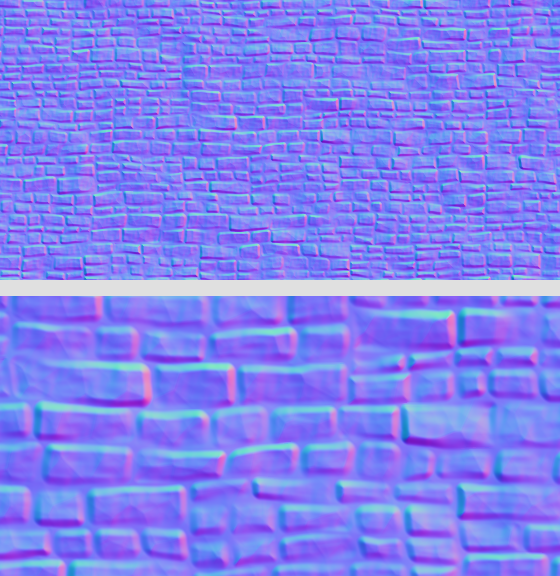
Top: the whole. Bottom: its middle third, enlarged.
Write a Shadertoy shader that draws this texture map.

```glsl
// Tangent-space normal map of a rubble stone wall, tiling once per canvas.
// Uneven bands are cut into panels, and panels are cut again and again into stones;
// each stone is a worn rounded box, and normals come from height differences.

const float PI = 3.14159265;
const float BANDS = 9.0;
const float WALL_WIDTH = 2.0;    // canvas heights per horizontal period
const float JOINT = 0.0018;      // half the mortar width
const float BEVEL = 0.009;
const float RELIEF = 0.0036;
const float SAMPLE_STEP = 0.002;
const float BLUE_GAIN = 0.975;

float hash(vec2 p) {
    return fract(sin(dot(p, vec2(127.1, 311.7))) * 43758.55);
}

vec2 hash2(vec2 p) {
    return vec2(hash(p), hash(p + 37.3));
}

float jitteredEdge(float i, float count, float seed) {
    return i + 0.6 * (hash(vec2(mod(i, count), seed)) - 0.5);
}

// Start, end and wrapped index of the uneven interval that holds t.
vec3 unevenCell(float t, float count, float seed) {
    float i = floor(t);
    if (t < jitteredEdge(i, count, seed)) i -= 1.0;
    else if (t >= jitteredEdge(i + 1.0, count, seed)) i += 1.0;
    return vec3(jitteredEdge(i, count, seed),
                jitteredEdge(i + 1.0, count, seed), mod(i, count));
}

// Cut an interval at a random place and keep the side that holds t.
float cutInterval(inout vec2 span, float t, float random) {
    float cut = mix(span.x, span.y, mix(0.36, 0.64, random));
    float side = step(cut, t);
    span = side > 0.5 ? vec2(cut, span.y) : vec2(span.x, cut);
    return side;
}

// Squared distance to the nearest feature point, periodic over the wall.
float cellular(vec2 p, float scale) {
    vec2 q = p * scale, base = floor(q);
    float nearest = 4.0;
    for (int y = -1; y <= 1; y++)
    for (int x = -1; x <= 1; x++) {
        vec2 cell = base + vec2(x, y);
        vec2 d = cell + hash2(mod(cell, scale * vec2(WALL_WIDTH, 1.0))) - q;
        nearest = min(nearest, dot(d, d));
    }
    return nearest;
}

// Layered periodic sines that bend the joints.
vec2 waver(vec2 p) {
    vec2 sum = vec2(0.0);
    float amplitude = 0.0045, frequency = 3.0;
    for (int i = 0; i < 4; i++) {
        vec2 phase = PI * frequency * vec2(p.x, 2.0 * p.y) + float(i) * 1.7;
        sum += amplitude * vec2(0.7 * sin(phase.y + sin(phase.x)),
                                sin(phase.x + 1.3 * sin(phase.y)));
        amplitude *= 0.48;
        frequency = frequency * 2.0 + 1.0;
    }
    return sum;
}

// Oblique swells, as layered periodic sines of equal slope from frequency k up.
float swells(vec2 p, float slope, float k) {
    float sum = 0.0;
    for (int i = 0; i < 4; i++) {
        float across = PI * (k * p.x + 2.0 * floor(0.4 * k) * p.y);
        float along = PI * (floor(0.5 * k) * p.x - 2.0 * floor(0.3 * k) * p.y);
        sum += slope / (PI * k) * sin(across + 2.0 * sin(along + float(i)));
        k = floor(k * 1.6);
    }
    return sum;
}

float roundedBox(vec2 p, vec2 halfSize, float radius) {
    vec2 d = abs(p) - halfSize + radius;
    return length(max(d, 0.0)) + min(max(d.x, d.y), 0.0) - radius;
}

// Bounds of the stone at p, as left, bottom, right, top; also its random key.
vec4 stoneBounds(vec2 p, out vec2 key) {
    vec3 band = unevenCell(p.y * BANDS, BANDS, 3.0);
    float count = 5.0 + floor(3.0 * hash(vec2(band.z, 8.0)));
    vec3 panel = unevenCell(p.x / WALL_WIDTH * count, count, band.z + 20.0);
    vec2 rows = band.xy / BANDS;
    vec2 columns = panel.xy * WALL_WIDTH / count;
    key = vec2(panel.z, band.z) + 0.5;

    for (int i = 0; i < 7; i++) {
        float width = columns.y - columns.x, height = rows.y - rows.x;
        vec2 choice = hash2(key + 5.0);
        float side = 0.0;
        if (height > 0.088 || (height > 0.057 && choice.x < 0.6))
            side = 1.0 + cutInterval(rows, p.y, hash(key + 9.0));
        else if (width > 0.095 && width > height * mix(2.3, 4.6, choice.y))
            side = 3.0 + cutInterval(columns, p.x, hash(key + 13.0));
        key += side * vec2(17.3, 5.7) + 1.9;
    }
    return vec4(columns.x, rows.x, columns.y, rows.y);
}

float wallHeight(vec2 p) {
    vec2 key;
    vec2 q = p + waver(p);
    vec4 bounds = stoneBounds(q, key);
    vec2 halfSize = 0.5 * (bounds.zw - bounds.xy);
    vec2 local = q - 0.5 * (bounds.xy + bounds.zw);
    float chips = cellular(p + 0.5 * waver(p.yx), 22.0) - 0.3;

    // Crooked outline, worn corners
    vec2 lean = (hash2(key + 23.0) - 0.5) * 0.1;
    vec2 outline = local + lean * local.yx;
    vec2 boxSize = halfSize - JOINT * mix(0.7, 1.6, hash(key + 27.0));
    float radius = min(mix(0.004, 0.015, hash(key + 29.0)), 0.6 * min(boxSize.x, boxSize.y));
    float inside = -roundedBox(outline, boxSize, radius) - 0.003 * max(chips, 0.0);
    float body = smoothstep(-0.002, BEVEL, inside);

    // Tilted, domed and chipped face
    vec2 tilt = (hash2(key + 31.0) - 0.5) * vec2(0.2, 0.34) + vec2(0.0, 0.01);
    float rough = 0.0045 * chips + 0.0005 * cellular(p, 64.0) + swells(p, 0.045, 19.0);
    float relief = RELIEF * mix(0.6, 1.4, hash(key + 41.0));
    float dome = 0.001 * smoothstep(0.0, 0.03, inside);
    return body * (relief + dot(local, tilt) + dome + 0.7 * rough)
         + 0.3 * rough + swells(p, 0.045, 5.0);
}

void mainImage(out vec4 fragColor, in vec2 fragCoord) {
    vec2 p = fragCoord / iResolution.xy * vec2(WALL_WIDTH, 1.0);
    vec2 e = vec2(SAMPLE_STEP, 0.0);
    vec2 slope = vec2(wallHeight(p + e.xy) - wallHeight(p - e.xy),
                      wallHeight(p + e.yx) - wallHeight(p - e.yx)) / (2.0 * SAMPLE_STEP);
    vec3 normal = normalize(vec3(-slope, 1.0));
    fragColor = vec4((0.5 + 0.5 * normal) * vec3(1.0, 1.0, BLUE_GAIN), 1.0);
}
```
